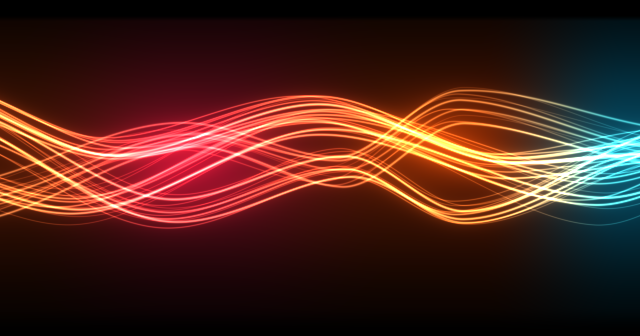
This background is drawn by a Shadertoy shader. Its source:

```glsl
// Glowing strands woven into four ribbons across a dark, warm-to-teal backdrop.
// Each ribbon eases between a few crests and troughs; its strands are spread
// over the ribbon's width and drawn as thin additive lines with a soft halo.

#define STRANDS 11
#define LINE_WIDTH 0.0023
#define HALO_SIZE 0.017
#define HALO_GAIN 0.085
#define LINE_GAIN 0.95
#define DRIFT 0.30
#define BACK_CENTER 0.54
#define BACK_HEIGHT 0.34

float hash(float n) {
    return fract(sin(n * 12.9898) * 43758.5453);
}

// Eased path through the turning points of a wave
float follow(float x, float turns[5], float values[5]) {
    float v = values[0];
    for (int i = 0; i < 4; i++) {
        v += (values[i + 1] - values[i]) * smoothstep(turns[i], turns[i + 1], x);
    }
    return v;
}

float blob(vec2 p, vec2 center, vec2 size) {
    vec2 q = (p - center) / size;
    return exp(-dot(q, q));
}

// Strand tint along the canvas: orange, rose, amber, cream, teal
vec3 strandTint(float x) {
    vec3 c = mix(vec3(1.0, 0.37, 0.14), vec3(1.0, 0.18, 0.20), smoothstep(0.05, 0.24, x));
    c = mix(c, vec3(1.0, 0.28, 0.14), smoothstep(0.30, 0.48, x));
    c = mix(c, vec3(1.0, 0.43, 0.13), smoothstep(0.50, 0.66, x));
    c = mix(c, vec3(0.95, 0.70, 0.42), smoothstep(0.74, 0.86, x));
    return mix(c, vec3(0.28, 0.78, 0.80), smoothstep(0.86, 0.96, x));
}

// Backdrop: horizontal hues, vertical falloff, dark bands at both edges
vec3 backdrop(vec2 uv) {
    vec3 c = mix(vec3(0.25, 0.075, 0.015), vec3(0.36, 0.055, 0.10), smoothstep(0.02, 0.28, uv.x));
    c = mix(c, vec3(0.29, 0.085, 0.015), smoothstep(0.34, 0.62, uv.x));
    c = mix(c, vec3(0.02, 0.27, 0.36), smoothstep(0.75, 0.98, uv.x));
    float fall = (uv.y - BACK_CENTER) / BACK_HEIGHT;
    c *= exp(-fall * fall);
    c += vec3(0.30, 0.01, 0.08) * blob(uv, vec2(0.29, 0.51), vec2(0.12, 0.13));
    c += vec3(0.32, 0.10, 0.00) * blob(uv, vec2(0.69, 0.57), vec2(0.10, 0.12));
    return c * smoothstep(0.955, 0.935, uv.y) * smoothstep(0.0, 0.09, uv.y);
}

// Light of one ribbon: x holds colored light, y the hot core
vec2 ribbon(vec2 uv, float turns[5], float heights[5], float spreads[5], float seed) {
    float aspect = iResolution.x / iResolution.y;
    float pixel = 0.65 / iResolution.y;
    float stepX = 0.004;
    vec2 light = vec2(0.0);
    for (int i = 0; i < STRANDS; i++) {
        float id = seed + float(i);
        float lane = (float(i) + 0.5 + 0.8 * (hash(id) - 0.5)) / float(STRANDS) * 2.0 - 1.0;
        float shift = 0.03 * (hash(id + 31.7) - 0.5);
        float power = hash(id + 57.3);
        power = 0.22 + 0.78 * power * power;

        // Height here and just ahead, for a slope-corrected distance
        float x = uv.x + shift;
        float phase = 6.2832 * hash(id + 83.1);
        float y = follow(x, turns, heights)
                + follow(x, turns, spreads) * (lane + DRIFT * sin(7.0 * x + phase));
        float ahead = x + stepX;
        float yAhead = follow(ahead, turns, heights)
                + follow(ahead, turns, spreads) * (lane + DRIFT * sin(7.0 * ahead + phase));
        float slope = (yAhead - y) / (stepX * aspect);
        float d = abs(uv.y - y) / sqrt(1.0 + slope * slope);

        float width = max(LINE_WIDTH * (0.7 + 0.9 * power), pixel);
        float line = exp(-d * d / (width * width));
        light.x += power * (LINE_GAIN * line + HALO_GAIN * exp(-d / HALO_SIZE));
        light.y += power * power * line;
    }
    return light;
}

void mainImage(out vec4 fragColor, in vec2 fragCoord) {
    vec2 uv = fragCoord / iResolution.xy;

    // Upper wave, deep wave, long wave, and a fainter counter wave
    vec2 light = ribbon(uv, float[5](-0.13, 0.18, 0.495, 0.795, 1.05),
        float[5](0.74, 0.55, 0.68, 0.515, 0.56),
        float[5](0.05, 0.035, 0.045, 0.04, 0.05), 3.0);
    light += 0.9 * ribbon(uv, float[5](-0.12, 0.26, 0.535, 0.715, 1.06),
        float[5](0.66, 0.37, 0.51, 0.36, 0.58),
        float[5](0.07, 0.042, 0.055, 0.04, 0.05), 117.0);
    light += 0.9 * ribbon(uv, float[5](-0.16, 0.11, 0.50, 0.935, 1.17),
        float[5](0.50, 0.385, 0.655, 0.42, 0.55),
        float[5](0.05, 0.045, 0.06, 0.08, 0.06), 231.0);
    light += 0.55 * ribbon(uv, float[5](-0.08, 0.29, 0.52, 0.715, 1.07),
        float[5](0.40, 0.59, 0.49, 0.69, 0.55),
        float[5](0.05, 0.04, 0.06, 0.05, 0.05), 345.0);

    // Tinted light plus a pale core on the strongest strands
    vec3 color = backdrop(uv) + strandTint(uv.x) * light.x;
    color += vec3(0.35, 0.50, 0.36) * light.y;
    fragColor = vec4(clamp(color, 0.0, 1.0), 1.0);
}
```
